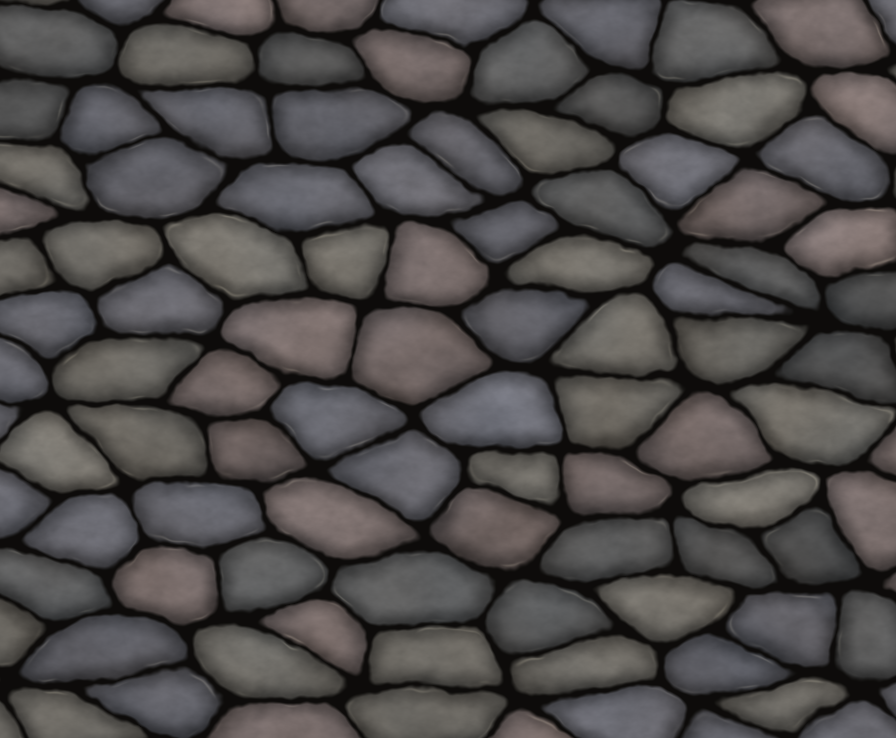
Write a Shadertoy shader that draws this texture.

```glsl
// Dry-laid wall of flat, rounded grey stones with thin black joints.
// A staggered, stretched Voronoi grid gives the stones; a soft minimum of the
// edge distances rounds their corners, and gradient noise paints the surface.

const vec2 STONE = vec2(0.157, 0.089);   // mean stone size, canvas height = 1

vec2 hash2(vec2 p) {
    vec3 q = fract(p.xyx * vec3(0.1031, 0.1030, 0.0973));
    q += dot(q, q.yzx + 33.33);
    return fract((q.xx + q.yz) * q.zy);
}

float gradientNoise(vec2 p) {
    vec2 i = floor(p), f = fract(p);
    vec2 u = f * f * f * (f * (f * 6.0 - 15.0) + 10.0);
    vec2 o = vec2(0.0, 1.0);
    float a = dot(hash2(i) * 2.0 - 1.0, f);
    float b = dot(hash2(i + o.yx) * 2.0 - 1.0, f - o.yx);
    float c = dot(hash2(i + o.xy) * 2.0 - 1.0, f - o.xy);
    float d = dot(hash2(i + o.yy) * 2.0 - 1.0, f - o.yy);
    return mix(mix(a, b, u.x), mix(c, d, u.x), u.y);
}

float fbm(vec2 p) {
    float sum = 0.0, amp = 1.0;
    for (int i = 0; i < 4; i++) {
        sum += amp * gradientNoise(p);
        p = mat2(1.6, 1.2, -1.2, 1.6) * p + 7.3;
        amp *= 0.55;
    }
    return sum;
}

// Centre of a stone in grid space; odd rows are shifted by half a stone.
vec2 stoneCentre(vec2 id) {
    return id + 0.5 + vec2(0.5 * mod(id.y, 2.0), 0.0) + (hash2(id + 19.0) - 0.5) * 0.82;
}

// Returns the rounded distance to the joint; also the stone id and local offset.
float stoneDistance(vec2 p, out vec2 stoneId, out vec2 local) {
    vec2 cell = floor(p);
    float nearest = 1e3;
    for (int y = -2; y <= 2; y++)
    for (int x = -2; x <= 2; x++) {
        vec2 id = cell + vec2(x, y);
        vec2 r = stoneCentre(id) - p;
        if (dot(r, r) < nearest) {
            nearest = dot(r, r);
            stoneId = id;
            local = -r;
        }
    }
    float sum = 0.0;
    for (int y = -2; y <= 2; y++)
    for (int x = -2; x <= 2; x++) {
        if (x == 0 && y == 0) continue;
        vec2 r = stoneCentre(stoneId + vec2(x, y)) - p;
        vec2 across = r + local;
        float d = dot(0.5 * (r - local), across) / length(across / STONE);
        sum += exp(-130.0 * d);
    }
    return -log(sum) / 130.0;
}

vec3 stoneColour(vec2 id) {
    vec2 h = hash2(id + 71.0);
    vec3 blue = vec3(0.375, 0.375, 0.400), rose = vec3(0.435, 0.392, 0.385);
    vec3 olive = vec3(0.415, 0.403, 0.380), slate = vec3(0.325, 0.325, 0.325);
    vec3 c = h.x < 0.30 ? blue : h.x < 0.57 ? rose : h.x < 0.83 ? olive : slate;
    return c * mix(0.91, 1.09, h.y);
}

void mainImage(out vec4 fragColor, in vec2 fragCoord) {
    vec2 uv = fragCoord / iResolution.y;
    float pixel = 1.0 / iResolution.y;

    // Hand-cut wobble of the outlines, broad and fine
    vec2 wobble = 0.011 * vec2(gradientNoise(uv * 13.0), gradientNoise(uv * 13.0 + 40.0))
                + 0.005 * vec2(gradientNoise(uv * 42.0 + 9.0), gradientNoise(uv * 42.0 + 80.0));
    vec2 p = uv + wobble;
    p.y += 0.06 * p.x;

    vec2 id, local;
    float d = stoneDistance(p / STONE + 20.0, id, local);

    // Domed body, lit from above
    float dome = smoothstep(-0.002, 0.031, d);
    float shade = mix(0.60, 1.07, dome) + 0.13 * clamp(local.y, -0.6, 0.6);

    // Cloudy brushwork and fine grain, shifted per stone
    vec2 shift = hash2(id) * 30.0;
    float cloud = fbm(uv * vec2(13.0, 19.0) + shift);
    float grain = fbm(uv * vec2(55.0, 85.0) + shift);
    shade += 0.15 * cloud + 0.055 * grain;
    vec3 colour = stoneColour(id) * shade;
    colour += 0.012 * gradientNoise(uv * 9.0 + shift) * vec3(1.0, 0.0, -1.0);

    // Broken, thin highlight on the chipped rim
    float rim = exp(-pow((d - 0.0065) / 0.0016, 2.0));
    float chips = smoothstep(0.05, 0.45, gradientNoise(uv * 24.0 + 5.0));
    colour += rim * chips * vec3(0.12, 0.115, 0.10);

    // Black joints of uneven width
    float ragged = 0.003 * gradientNoise(uv * 30.0 + 3.0) + 0.002 * gradientNoise(uv * 90.0);
    float body = smoothstep(0.0008 - pixel * 0.5, 0.0052 + pixel * 0.5, d + ragged);
    colour = mix(vec3(0.050, 0.044, 0.038), colour, body);

    fragColor = vec4(clamp(colour, 0.0, 1.0), 1.0);
}
```
